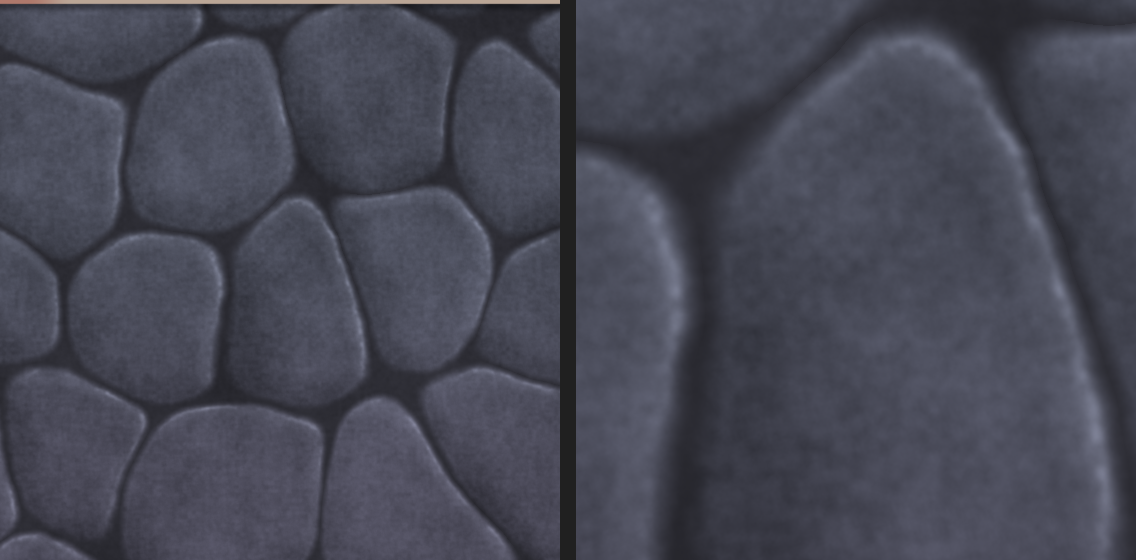
Left: the whole. Right: its middle third, enlarged.
Write a Shadertoy shader that draws this texture.

```glsl
#define CELLS vec2(3.9, 3.1)
#define JITTER 0.74
#define SIZE_SPREAD 0.018
#define ROUNDING 0.020
#define GAP 0.004
#define EDGE_SOFT 0.008
#define RIM_LIGHT 0.15
#define GRAIN 0.25
#define STONE_COLOR vec3(0.304, 0.312, 0.368)
#define GAP_COLOR vec3(0.170, 0.170, 0.198)
#define STRIP_COLOR vec3(0.73, 0.65, 0.59)
#define STRIP_HEIGHT 0.007

float hash(vec2 p) {
    return fract(sin(dot(p, vec2(127.1, 311.7))) * 43758.5453);
}

float noise(vec2 p) {
    vec2 i = floor(p), f = fract(p);
    f = f * f * (3.0 - 2.0 * f);
    return mix(mix(hash(i), hash(i + vec2(1, 0)), f.x),
               mix(hash(i + vec2(0, 1)), hash(i + vec2(1, 1)), f.x), f.y);
}

float fbm(vec2 p) {
    float sum = 0.0, amp = 0.5;
    for (int i = 0; i < 4; i++) {
        sum += amp * noise(p);
        p = mat2(0.8, 0.6, -0.6, 0.8) * p * 2.03 + 17.3;
        amp *= 0.5;
    }
    return sum / 0.9375;
}

// Stone centre for a grid cell; odd rows are staggered
vec2 stoneCenter(vec2 cell) {
    vec2 jitter = vec2(hash(cell + 3.7), hash(cell + 41.2)) - 0.5;
    vec2 stagger = vec2(0.5 * mod(cell.y, 2.0), 0.0);
    return (cell + 0.5 + stagger + JITTER * jitter) / CELLS;
}

// Squared distance to a stone centre, reduced for larger stones
float stonePower(vec2 offset, vec2 cell) {
    return dot(offset, offset) - SIZE_SPREAD * hash(cell + 77.0);
}

// Rounded distance to the stone border; also gives its cell and outward normal
float stoneDistance(vec2 p, out vec2 nearest, out vec2 normal) {
    vec2 base = floor(p * CELLS);
    float best = 1e3;
    nearest = base;
    for (int y = -2; y <= 2; y++)
    for (int x = -2; x <= 2; x++) {
        vec2 cell = base + vec2(x, y);
        float power = stonePower(stoneCenter(cell) - p, cell);
        if (power < best) {
            best = power;
            nearest = cell;
        }
    }
    vec2 a = stoneCenter(nearest) - p;
    float total = 0.0;
    normal = vec2(0.0);
    for (int y = -2; y <= 2; y++)
    for (int x = -2; x <= 2; x++) {
        if (x == 0 && y == 0) continue;
        vec2 cell = nearest + vec2(x, y);
        vec2 b = stoneCenter(cell) - p;
        float gap = length(b - a);
        float edge = 0.5 * (stonePower(b, cell) - best) / gap;
        float weight = exp(-edge / ROUNDING);
        total += weight;
        normal += weight * (b - a) / gap;
    }
    normal = normalize(normal + 1e-6);
    return -ROUNDING * log(total);
}

void mainImage(out vec4 fragColor, in vec2 fragCoord) {
    vec2 p = fragCoord / iResolution.y;
    float height = p.y;

    // Hand-drawn wobble of the outlines and joint widths
    vec2 wobble = vec2(noise(p * 6.0), noise(p * 6.0 + 31.0)) - 0.5;
    vec2 ripple = vec2(noise(p * 40.0), noise(p * 40.0 + 9.0)) - 0.5;
    vec2 cell, normal;
    float d = stoneDistance(p + 0.055 * wobble + 0.004 * ripple, cell, normal);
    d -= GAP + 0.008 * (noise(p * 5.0 + 80.0) - 0.5);

    // Chalky surface: clouds, faint crossed fibres and fine grain
    float clouds = fbm(p * 9.0 + 5.0) - 0.5;
    float smudges = fbm(p * vec2(32.0, 24.0) + 90.0) - 0.5;
    float fibres = noise(p * vec2(45.0, 170.0)) + noise(p * vec2(170.0, 45.0) + 7.0) - 1.0;
    float speckle = fbm(p * 130.0) - 0.5;
    float grain = GRAIN * (0.8 * speckle + 0.22 * fibres);

    // Stone body, darker toward its lower and left borders
    float tone = 0.99 + 0.30 * clouds + 0.16 * smudges + 0.10 * (hash(cell + 8.0) - 0.5) + grain;
    float shade = smoothstep(-0.3, 1.0, dot(normal, vec2(-0.5, -0.86)));
    float border = 1.0 - smoothstep(0.0, 0.075, d);
    tone -= border * (0.05 + 0.20 * shade);
    vec3 warmth = mix(vec3(1.02, 0.98, 1.0), vec3(0.99, 1.0, 1.0), smoothstep(0.1, 0.6, height));
    vec3 stone = STONE_COLOR * warmth * tone;

    // Broken chalk highlight on upper and right rims
    float facing = 0.1 + 0.9 * smoothstep(-0.3, 0.8, dot(normal, vec2(0.62, 0.78)));
    float broken = smoothstep(0.3, 0.7, fbm(p * 20.0 + 60.0));
    float line = exp(-pow((d - 0.007) / 0.005, 2.0));
    float glow = exp(-pow((d - 0.014) / 0.014, 2.0));
    float rim = facing * (line * broken * (0.5 + noise(p * 140.0)) + 0.45 * glow);
    stone += RIM_LIGHT * rim * vec3(0.74, 0.77, 0.86);

    // Dark joints between stones
    vec3 joint = GAP_COLOR * (1.0 + 0.45 * clouds + 0.8 * grain);
    vec3 color = mix(joint, stone, smoothstep(-EDGE_SOFT, EDGE_SOFT, d));

    // Pale strip along the top with a reddish left end
    float red = 1.0 - smoothstep(0.05, 0.13, p.x);
    vec3 strip = mix(STRIP_COLOR, vec3(0.66, 0.36, 0.31), 0.6 * red);
    color *= 1.0 - 0.35 * smoothstep(0.975, 0.992, height);
    color = mix(color, strip, smoothstep(-0.0015, 0.0015, height - 1.0 + STRIP_HEIGHT));

    fragColor = vec4(color, 1.0);
}
```
